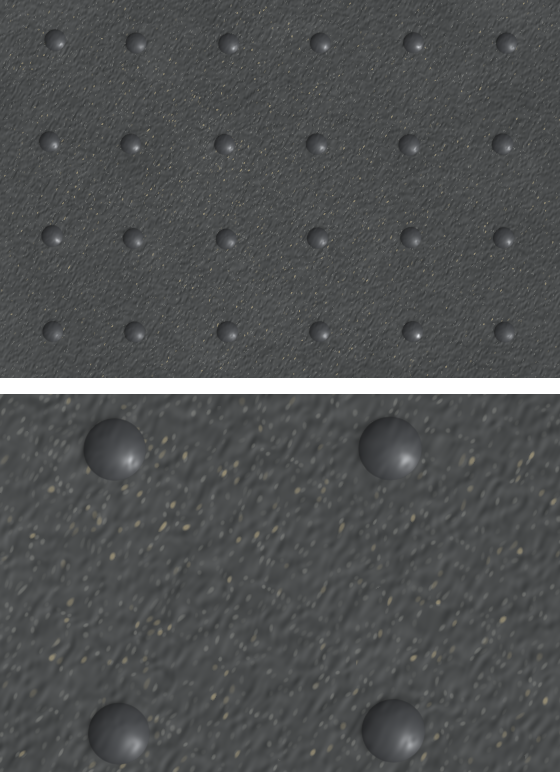
Top: the whole. Bottom: its middle third, enlarged.
A Shadertoy shader for this texture:

```glsl
// Dark grey moulded rubber sheet: six columns by four rows of small round studs.
// A slanted embossed grain and pale worn flecks cover the sheet; the studs are
// lit as domes from the lower right. One unit is a sixth of the canvas width.

float hash(vec2 p) {
    vec3 q = fract(p.xyx * 0.1031);
    q += dot(q, q.yzx + 33.33);
    return fract((q.x + q.y) * q.z);
}

float noise(vec2 p) {
    vec2 i = floor(p), f = fract(p);
    f = f * f * (3.0 - 2.0 * f);
    return mix(mix(hash(i), hash(i + vec2(1, 0)), f.x),
               mix(hash(i + vec2(0, 1)), hash(i + vec2(1, 1)), f.x), f.y);
}

float fbm(vec2 p) {
    float sum = 0.0, amp = 0.5;
    for (int i = 0; i < 4; i++) {
        sum += amp * noise(p);
        p = p * 2.03 + 17.3;
        amp *= 0.5;
    }
    return sum / 0.9375;
}

// Soft elongated fleck in some cells of a grid; returns its strength
float flecks(vec2 q, float density) {
    vec2 cell = floor(q);
    vec2 jitter = vec2(hash(cell + 7.7), hash(cell + 91.3)) - 0.5;
    float r = length(fract(q) - 0.5 - 0.3 * jitter);
    float present = step(hash(cell + 43.1), density);
    float strength = hash(cell + 151.9);
    return present * (0.25 + 0.75 * strength * strength) * smoothstep(0.46, 0.12, r);
}

// Stud centre, with the wider top row, the narrower first gap and slight drift
vec2 studCentre(float col, float row) {
    vec2 id = vec2(col, row);
    vec2 c = vec2(0.45, 0.49) + id * vec2(0.992, 1.005);
    c.x += 0.12 * step(col, 0.5) - 0.015 * row + 0.06 * step(2.5, row);
    c.y += 0.08 * step(2.5, row) + 0.025 * step(col, 0.5) * step(0.5, row);
    return c + 0.018 * (vec2(hash(id + 3.0), hash(id + 29.0)) - 0.5);
}

void mainImage(out vec4 fragColor, in vec2 fragCoord) {
    vec2 p = 6.0 * fragCoord / iResolution.x;
    float pixel = 6.0 / iResolution.x;

    // Broad tone and scuffs
    float cloud = fbm(p * 1.3 + 5.0);
    float scuff = smoothstep(0.45, 0.8, fbm(p * vec2(3.0, 4.0) + 40.0));
    vec3 color = vec3(0.287, 0.295, 0.297) + 0.035 * (cloud - 0.5) + 0.012 * scuff;

    // Slanted grain, embossed by the slope of the noise
    vec2 s = vec2(0.87 * p.x - 0.5 * p.y, 0.5 * p.x + 0.87 * p.y) + 20.0;
    vec2 g = s * vec2(46.0, 27.0) + 0.8 * vec2(noise(s * 16.0), noise(s * 16.0 + 60.0));
    float grain = noise(g) - noise(g + vec2(0.75, -0.35));
    color += 0.075 * grain + 0.03 * (noise(g * 0.6 + 80.0) - 0.5);

    // Worn flecks, thickest left of the middle
    vec2 away = (p - vec2(2.6, 2.2)) / vec2(3.2, 2.3);
    float wear = exp(-dot(away, away)) * (0.5 + cloud);
    float pale = flecks(g + 11.0, 0.10 + 0.22 * wear);
    float gold = flecks(g * 0.85 + 230.0, 0.008 + 0.055 * wear);
    color += pale * vec3(0.125, 0.123, 0.112);
    color = mix(color, vec3(0.68, 0.63, 0.50), 0.75 * gold);

    // Studs
    for (float row = 0.0; row < 4.0; row++) {
        for (float col = 0.0; col < 6.0; col++) {
            float radius = 0.108 + 0.006 * hash(vec2(col, row) + 61.0);
            vec2 d = (p - studCentre(col, row)) / radius;
            float r = length(d);

            // Contact shadow on the upper left
            float side = smoothstep(-0.3, 1.0, dot(d, vec2(-0.8, 0.6)) / max(r, 0.01));
            color *= 1.0 - 0.35 * side * exp(-10.0 * max(r - 1.0, 0.0));

            // Dome shade, with a broad sheen and a broken glint
            vec3 normal = vec3(d, sqrt(max(1.0 - r * r, 0.0)));
            float light = dot(normal, vec3(0.58, -0.36, 0.73));
            vec3 dome = vec3(0.272, 0.28, 0.29) * (0.74 + 0.40 * light);
            vec2 sheen = d - vec2(0.45, -0.35);
            vec2 glint = d - vec2(0.52, -0.40);
            float gloss = 0.5 + hash(vec2(col, row) + 17.0);
            dome += 0.12 * exp(-5.0 * dot(sheen, sheen));
            dome += 0.38 * gloss * noise(g * 1.2) * exp(-18.0 * dot(glint, glint));
            dome += 0.025 * grain;
            float edge = pixel / radius;
            color = mix(color, dome, 1.0 - smoothstep(1.0 - edge, 1.0 + edge, r));
        }
    }

    fragColor = vec4(clamp(color, 0.0, 1.0), 1.0);
}
```
